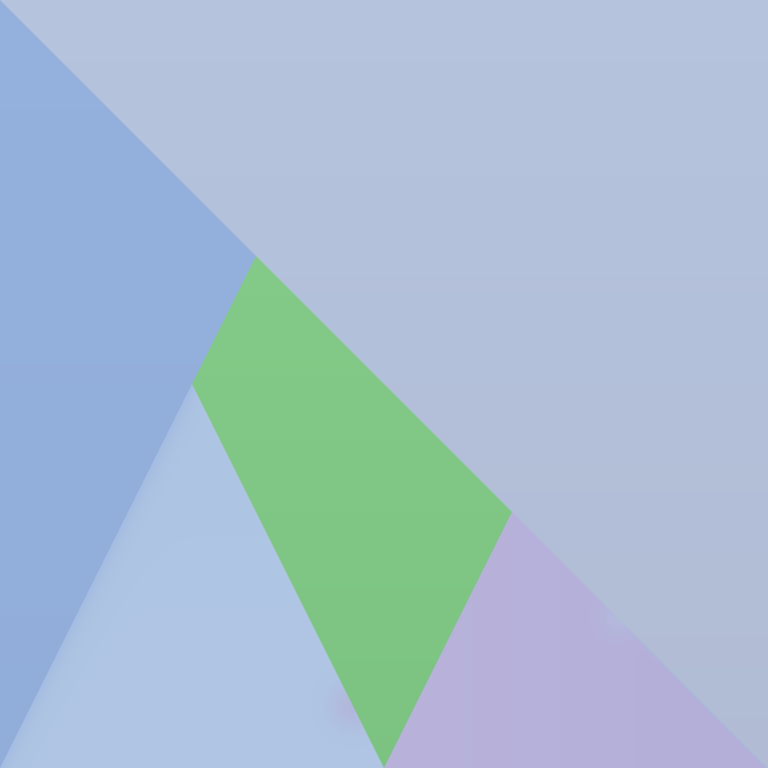
Give the GLSL for this background, as a WebGL 2 fragment shader.

```glsl
#version 300 es
precision highp float;
// Flat pastel facets: a grey-blue field cut by a diagonal, with blue, green and lilac panels below.

uniform vec2 u_resolution;
out vec4 outColor;

// Signed distance to the line through a and b, positive on its left.
float lineSide(vec2 p, vec2 a, vec2 b) {
    vec2 dir = normalize(b - a);
    return dir.x * (p.y - a.y) - dir.y * (p.x - a.x);
}

// Antialiased coverage of the positive side.
float cover(float d) {
    float pixel = 1.0 / min(u_resolution.x, u_resolution.y);
    return smoothstep(-0.7 * pixel, 0.7 * pixel, d);
}

// Soft round spot of light.
float spot(vec2 p, vec2 center, float radius) {
    vec2 q = (p - center) / radius;
    return exp(-dot(q, q));
}

void main() {
    vec2 p = gl_FragCoord.xy / u_resolution;

    // Edges of the facets
    float diagonal = lineSide(p, vec2(1.0, 0.0), vec2(0.0, 1.0));
    float above = -diagonal;
    float leftEdge = lineSide(p, vec2(0.0), vec2(1.0, 2.0));
    float paleEdge = lineSide(p, vec2(0.5, 0.0), vec2(0.25, 0.5));
    float lilacEdge = lineSide(p, vec2(0.5, 0.0), vec2(1.0, 1.0));

    // Nearly flat fills
    vec3 field = mix(vec3(0.694, 0.737, 0.831), vec3(0.710, 0.765, 0.867), p.y);
    vec3 blue = mix(vec3(0.569, 0.678, 0.855), vec3(0.580, 0.690, 0.863), p.y);
    vec3 pale = mix(vec3(0.686, 0.773, 0.890), vec3(0.682, 0.769, 0.890), p.y * 2.0);
    vec3 green = mix(vec3(0.486, 0.765, 0.506), vec3(0.514, 0.792, 0.533), p.y * 1.5);
    vec3 lilac = mix(vec3(0.722, 0.698, 0.855), vec3(0.702, 0.686, 0.851), smoothstep(0.5, 0.95, p.x));

    // Faint glows along the seams
    pale = mix(pale, blue, 0.4 * exp(-max(-leftEdge, 0.0) / 0.012));
    pale = mix(pale, vec3(0.70, 0.68, 0.84), 0.6 * spot(p, vec2(0.46, 0.08), 0.03));
    lilac = mix(lilac, vec3(0.70, 0.76, 0.87), 0.5 * spot(p, vec2(0.805, 0.195), 0.022));
    float seam = exp(-abs(diagonal) / 0.0015) * smoothstep(0.76, 0.84, p.x);
    lilac = mix(lilac, vec3(0.62, 0.76, 0.86), 0.6 * seam);

    // Layer the panels from back to front
    vec3 color = mix(green, lilac, cover(-lilacEdge));
    color = mix(color, pale, cover(paleEdge));
    color = mix(color, blue, cover(leftEdge));
    color = mix(color, field, cover(above));

    outColor = vec4(color, 1.0);
}
```
